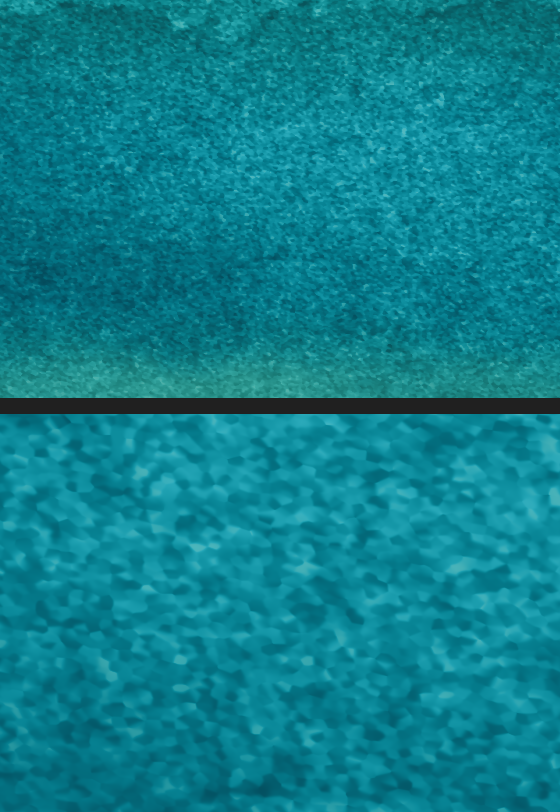
Top: the whole. Bottom: its middle third, enlarged.
Reproduce this texture procedurally as a Shadertoy shader.

```glsl
// Teal watercolour wash on rough, finely grained paper.
#define GRAIN_CELLS vec2(112.0, 158.0)
#define GRAIN_CONTRAST 0.20
#define MOTTLE_CONTRAST 0.10
#define FLECK_AMOUNT 0.32
#define BASE_TONE 0.488
#define GLOW_TONE 0.060
#define SHADOW_TONE 0.085
#define EDGE_TONE 0.070
#define PALE_WASH vec3(0.21, 0.62, 0.57)
#define FLECK_COLOR vec3(0.46, 0.73, 0.68)

vec3 hash3(vec2 cell) {
    vec3 q = fract(cell.xyx * vec3(0.1031, 0.1030, 0.0973));
    q += dot(q, q.yxz + 33.33);
    return fract((q.xxy + q.yzz) * q.zyx);
}

// Cellular noise: random cell values blended by distance to each seed.
float cellNoise(vec2 p) {
    vec2 cell = floor(p), f = fract(p);
    float sum = 0.0, weight = 0.0001;
    for (int y = -1; y <= 1; y++)
    for (int x = -1; x <= 1; x++) {
        vec2 offset = vec2(x, y);
        vec3 seed = hash3(cell + offset + 57.0);
        float w = 1.0 - smoothstep(0.0, 1.3, length(offset + seed.xy - f));
        w *= w * w;
        sum += seed.z * w;
        weight += w;
    }
    return sum / weight;
}

// Layered cellular noise, centred on zero.
float layers(vec2 p) {
    float sum = 0.0, amp = 0.5;
    for (int i = 0; i < 4; i++) {
        sum += amp * (cellNoise(p) - 0.5);
        p = mat2(1.6, 1.2, -1.2, 1.6) * p + 11.7;
        amp *= 0.58;
    }
    return sum;
}

// Soft elliptical spot.
float spot(vec2 uv, vec2 center, vec2 radius) {
    vec2 d = (uv - center) / radius;
    return exp(-dot(d, d));
}

void mainImage(out vec4 fragColor, in vec2 fragCoord) {
    vec2 uv = fragCoord / iResolution.xy;
    vec2 p = fragCoord / iResolution.y;

    // Slow drift of the pigment and ragged bleeding.
    float cloud = layers(p * vec2(3.5, 5.0) + 4.0);
    float ragged = layers(p * vec2(13.0, 17.0) + 21.0);
    vec2 w = uv + 0.10 * vec2(cloud, -cloud) + 0.03 * ragged;

    // Broad light and dark areas.
    float tone = BASE_TONE + 0.05 * cloud;
    tone += GLOW_TONE * spot(w, vec2(0.57, 0.68), vec2(0.32, 0.22));
    tone += 0.6 * GLOW_TONE * spot(w, vec2(0.82, 0.45), vec2(0.38, 0.25));
    tone -= SHADOW_TONE * spot(w, vec2(0.22, 0.30), vec2(0.30, 0.17));
    tone -= 0.6 * SHADOW_TONE * spot(w, vec2(0.0, 0.55), vec2(0.12, 0.30));
    tone -= 0.4 * SHADOW_TONE * spot(w, vec2(1.02, 0.80), vec2(0.10, 0.30));

    // Upper tide line: light above, pooled pigment below.
    float topLine = 0.985 - 0.07 * spot(uv, vec2(0.36, uv.y), vec2(0.11, 1.0))
                  + 0.015 * sin(uv.x * 23.0);
    float top = uv.y - topLine + 0.09 * ragged + 0.05 * cloud;
    float topLight = smoothstep(-0.006, 0.012, top);
    float topPool = (1.0 - topLight) * exp(min(top, 0.0) * 11.0);
    tone += 0.55 * EDGE_TONE * topLight;
    tone -= EDGE_TONE * topPool;
    tone -= 0.07 * spot(w, vec2(0.75, 1.01), vec2(0.05, 0.03));

    // Lower tide line, crisper on the right.
    float low = uv.y - 0.165 - 0.012 * sin(uv.x * 19.0) + 0.20 * ragged + 0.10 * cloud;
    float crisp = smoothstep(0.35, 0.6, uv.x);
    float lowPool = smoothstep(-mix(0.06, 0.012, crisp), 0.012, low)
                  * exp(-max(low, 0.0) * 13.0);
    tone -= 0.85 * EDGE_TONE * lowPool * mix(0.5, 1.0, crisp);

    // Paper tooth, slightly elongated across the sheet.
    vec2 g = p + 0.004 * vec2(ragged, cloud);
    g.y += 0.12 * g.x;
    float fine = cellNoise(g * GRAIN_CELLS);
    float medium = cellNoise(g * GRAIN_CELLS * 0.47 + 31.0);
    float coarse = cellNoise(g * GRAIN_CELLS * 0.19 + 73.0);
    float relief = mix(0.72, 1.08, smoothstep(0.39, 0.54, tone));
    tone += relief * GRAIN_CONTRAST * (fine - 0.5);
    tone += relief * MOTTLE_CONTRAST * (medium - 0.5 + 0.6 * (coarse - 0.5));
    tone += 0.06 * ragged;

    // Teal pigment, greener near the top and bottom.
    float green = clamp(smoothstep(0.62, 0.98, w.y) + smoothstep(0.26, 0.04, w.y), 0.0, 1.0);
    float lift = max(tone - 0.44, 0.0);
    vec3 color = vec3(0.012 + 3.0 * lift * lift + 0.018 * green,
                      tone, tone + 0.065 - 0.038 * green);

    // Pale diluted wash along the bottom.
    float pale = smoothstep(0.15, 0.0, w.y) * mix(0.45, 0.75, spot(uv, vec2(0.38, 0.0), vec2(0.3, 1.0)));
    color = mix(color, PALE_WASH + 0.6 * (tone - BASE_TONE), pale);

    // Sparse bare fibres catching light.
    float fleck = smoothstep(0.74, 0.98, fine) * smoothstep(0.45, 0.80, medium);
    color = mix(color, FLECK_COLOR, FLECK_AMOUNT * relief * fleck);

    fragColor = vec4(clamp(color, 0.0, 1.0), 1.0);
}
```
